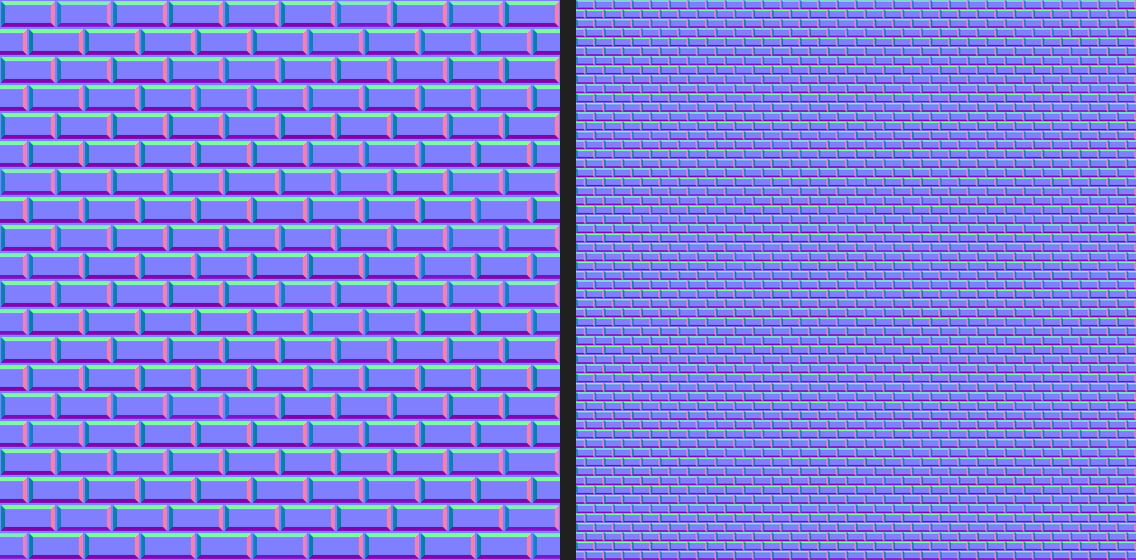
Left, the tile; right, the same tile 3 across and 3 down.
Reproduce this texture map procedurally as a Shadertoy shader.

```glsl
// Tangent-space normal map of bevelled bricks in running bond, 10 across and 20 down.
// The distance to the nearest brick edge selects a mitred bevel, whose slope
// varies from brick to brick; faces and mortar stay flat.

// Sine-free hash of a brick index, from 0 to 1
float hash(vec2 id) {
    vec3 p = fract(vec3(id.xyx) * 0.1031);
    p += dot(p, p.yzx + 33.33);
    return fract((p.x + p.y) * p.z);
}

void mainImage(out vec4 fragColor, in vec2 fragCoord) {
    // Running bond: even rows shift by half a brick
    vec2 grid = fragCoord / iResolution.xy * vec2(10.0, 20.0);
    float row = floor(grid.y);
    grid.x += 0.5 * (1.0 - mod(row, 2.0));
    vec2 brick = vec2(mod(floor(grid.x), 10.0), row);

    // Centred brick coordinates, in units of the row height
    vec2 local = (fract(grid) - 0.5) * vec2(2.0, 1.0);
    vec2 edge = vec2(1.0, 0.5) - abs(local);
    float depth = min(edge.x, edge.y);
    float pixel = 20.0 / iResolution.y;

    // Mitred corners: the nearest edge decides which way the bevel faces
    float side = smoothstep(-0.6 * pixel, 0.6 * pixel, edge.y - edge.x);
    vec2 facing = sign(local) * vec2(side, 1.0 - side);

    // Bevel band between the mortar and the flat face
    float soft = max(0.02, 0.5 * pixel);
    float bevel = smoothstep(0.052 - soft, 0.052 + soft, depth)
                * (1.0 - smoothstep(0.18 - soft, 0.18 + soft, depth));

    // Each brick stands out by its own amount
    float slope = mix(1.5, 3.7, hash(brick));
    vec3 normal = normalize(vec3(facing * slope * bevel, 1.0));
    fragColor = vec4(normal * 0.5 + 0.5, 1.0);
}
```
